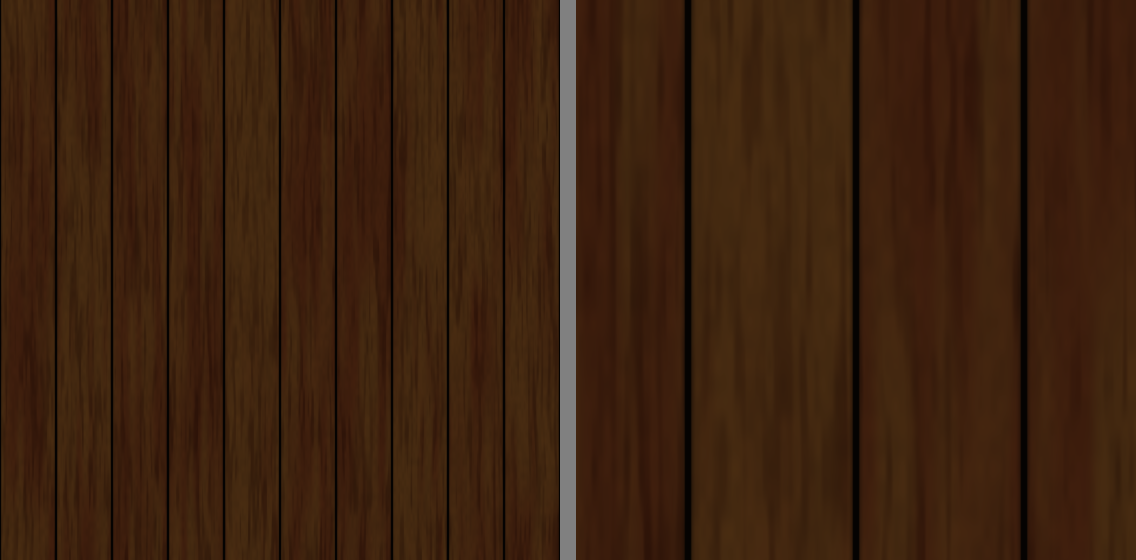
Left: the whole. Right: its middle third, enlarged.
A WebGL 1 fragment shader for this texture:

```glsl
precision highp float;

uniform vec2 u_resolution;

const float PLANKS = 10.0;
const float SEAM_HALF_WIDTH = 0.0019;
const float SHADE_WIDTH = 0.0052;

const vec3 BROWN = vec3(0.270, 0.164, 0.065);
const vec3 RED_STAIN = vec3(0.230, 0.102, 0.045);
const vec3 FIBRE_TINT = vec3(0.76, 0.67, 0.65);
const vec3 SEAM = vec3(0.018, 0.012, 0.007);

float hash(vec3 p) {
  p = fract(p * vec3(0.1031, 0.1030, 0.0973));
  p += dot(p, p.yzx + 33.33);
  return fract((p.x + p.y) * p.z);
}

// Cell index wrapped to the period; the half step keeps rounding safe
vec2 wrapCell(vec2 cell, vec2 cells) {
  return floor(mod(cell + 0.5, cells));
}

// Value noise that wraps over the unit square
float wrapNoise(vec2 uv, vec2 cells, float seed) {
  vec2 p = uv * cells;
  vec2 i = floor(p);
  vec2 f = fract(p);
  f = f * f * (3.0 - 2.0 * f);
  vec2 a = wrapCell(i, cells);
  vec2 b = wrapCell(i + 1.0, cells);
  float low = mix(hash(vec3(a, seed)), hash(vec3(b.x, a.y, seed)), f.x);
  float high = mix(hash(vec3(a.x, b.y, seed)), hash(vec3(b, seed)), f.x);
  return mix(low, high, f.y);
}

// Long red stains, stronger on some planks than on others
float stainAmount(vec2 uv, float seed) {
  float broad = wrapNoise(uv, vec2(32.0, 3.0), seed);
  float narrow = wrapNoise(uv, vec2(85.0, 5.0), seed + 3.0);
  float strength = hash(vec3(seed, 7.0, 19.0));
  float stain = 0.5 * broad + 0.5 * narrow + 0.35 * (strength - 0.5);
  return smoothstep(0.30, 0.92, stain);
}

// Dark fibres broken up along their length
float fibreAmount(vec2 uv, float seed) {
  float coarse = wrapNoise(uv, vec2(160.0, 8.0), seed + 5.0);
  float fine = wrapNoise(uv, vec2(256.0, 18.0), seed + 9.0);
  float patches = wrapNoise(uv, vec2(40.0, 7.0), seed + 13.0);
  float streaks = smoothstep(0.42, 0.84, 0.45 * coarse + 0.55 * fine);
  return streaks * mix(0.6, 1.0, patches);
}

vec3 woodColor(vec2 uv, float seed) {
  float bend = wrapNoise(uv, vec2(20.0, 8.0), seed + 17.0) - 0.5;
  vec2 grain = uv + vec2(0.004 * bend, 0.0);
  vec3 color = mix(BROWN, RED_STAIN, 0.85 * stainAmount(grain, seed));
  float fibre = fibreAmount(grain, seed);
  float mottling = wrapNoise(grain, vec2(75.0, 12.0), seed + 21.0) - 0.5;
  float pores = wrapNoise(grain, vec2(256.0, 80.0), seed + 25.0) - 0.5;
  color *= 1.0 + 0.07 * mottling + 0.09 * pores;
  return color * mix(vec3(1.0), FIBRE_TINT, fibre);
}

// Dark gap with a soft shade along the plank edges
vec3 addSeam(vec3 wood, float edgeDistance, float pixel) {
  float shade = smoothstep(0.0, SHADE_WIDTH, edgeDistance);
  wood *= mix(0.55, 1.0, shade);
  float soft = max(pixel, 0.0012);
  float gap = 1.0 - smoothstep(SEAM_HALF_WIDTH - 0.5 * soft,
                               SEAM_HALF_WIDTH + 0.5 * soft, edgeDistance);
  return mix(wood, SEAM, gap);
}

void main() {
  vec2 uv = gl_FragCoord.xy / u_resolution;
  float plankX = uv.x * PLANKS;
  float plankId = floor(plankX);
  float across = fract(plankX);
  float edgeDistance = min(across, 1.0 - across) / PLANKS;

  vec3 wood = woodColor(uv, plankId * 31.0 + 11.0);
  vec3 color = addSeam(wood, edgeDistance, 1.0 / u_resolution.x);
  gl_FragColor = vec4(color, 1.0);
}
```
